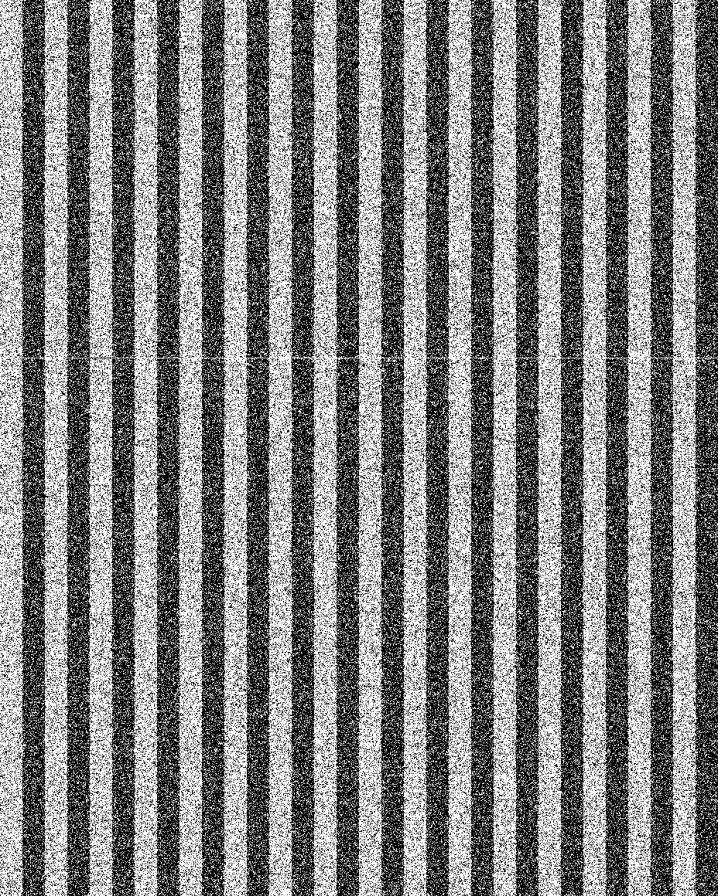
Reproduce this pattern procedurally as a WebGL 2 fragment shader.

```glsl
#version 300 es
precision highp float;
// Sixteen pairs of light and dark vertical stripes made of fine black and white grain,
// crossed by one hairline scratch. Each grain is a cell of a wrapping grid, hashed
// to black or white; cells are box filtered over the pixel for smooth edges.

uniform vec2 u_resolution;
out vec4 outColor;

const vec2 GRAIN_COUNT = vec2(928.0, 1160.0);   // grains across and down
const float STRIPE_PAIRS = 16.0;
const float LIGHT_DENSITY = 0.765;              // share of white grains
const float DARK_DENSITY = 0.235;
const float SCRATCH_HEIGHT = 0.6;
const vec2 SCRATCH_GAP = vec2(0.125, 0.156);    // where the scratch turns dark
const vec3 INK = vec3(0.0);
const vec3 PAPER = vec3(1.0);
const int MAX_SPAN = 6;                         // most cells filtered per axis

// Integer hash of a cell, from 0 to 1
float hash(uvec2 cell) {
    uint h = cell.x * 1664525u + 101390u;
    h = (h ^ (h >> 16)) * 73244475u;
    h += cell.y * 22695477u;
    h = (h ^ (h >> 15)) * 73244475u;
    h = (h ^ (h >> 16)) * 73244475u;
    h ^= h >> 16;
    return float(h >> 8) / 16777216.0;
}

// Share of white grains at a position across the canvas
float stripeDensity(float x, float pairs) {
    return fract(x * pairs) < 0.5 ? LIGHT_DENSITY : DARK_DENSITY;
}

// One grain: 1 for white, 0 for black
float grain(vec2 cell, vec2 count) {
    vec2 wrapped = mod(cell, count);
    vec2 center = (wrapped + 0.5) / count;
    float scratchRow = floor(SCRATCH_HEIGHT * count.y + 0.5);
    if (abs(wrapped.y - scratchRow) < 0.5) {
        bool inGap = center.x > SCRATCH_GAP.x && center.x < SCRATCH_GAP.y;
        return inGap ? 0.0 : 1.0;
    }
    return step(hash(uvec2(wrapped)), stripeDensity(center.x, STRIPE_PAIRS));
}

// Mean of the grains under a box, weighted by overlap
float filteredGrain(vec2 center, vec2 size, vec2 count) {
    vec2 low = center - 0.5 * size;
    vec2 high = center + 0.5 * size;
    vec2 first = floor(low);
    float sum = 0.0;
    float total = 0.0;
    for (int j = 0; j < MAX_SPAN; j++) {
        for (int i = 0; i < MAX_SPAN; i++) {
            vec2 cell = first + vec2(i, j);
            vec2 overlap = max(min(high, cell + 1.0) - max(low, cell), 0.0);
            float weight = overlap.x * overlap.y;
            if (weight > 0.0) {
                sum += weight * grain(cell, count);
                total += weight;
            }
        }
    }
    return sum / max(total, 1e-6);
}

void main() {
    vec2 uv = gl_FragCoord.xy / u_resolution;
    vec2 pixelSize = GRAIN_COUNT / u_resolution;
    float white = filteredGrain(uv * GRAIN_COUNT, pixelSize, GRAIN_COUNT);
    outColor = vec4(mix(INK, PAPER, white), 1.0);
}
```
